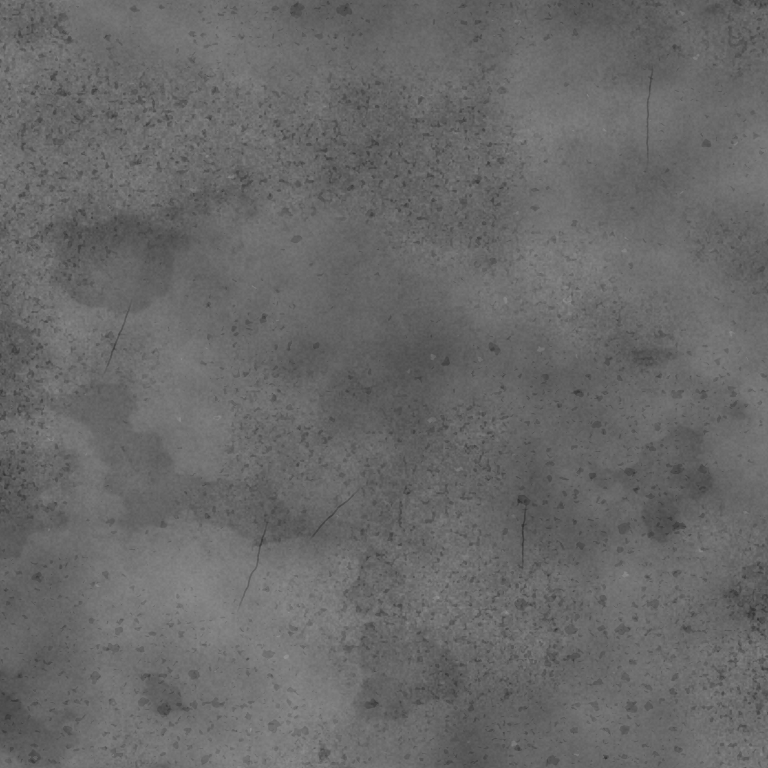
This texture is drawn by a Shadertoy shader. Its source:

```glsl
// Weathered grey concrete: soft cloudy tone, ragged dark stains, clustered
// pits and specks, fine mineral grain and a few hairline cracks.
// Everything is layered from value noise in canvas units.

float hash(vec2 p) {
    vec3 q = fract(vec3(p.xyx) * 0.1031);
    q += dot(q, q.yzx + 33.33);
    return fract((q.x + q.y) * q.z);
}

vec2 hash2(vec2 p) {
    return vec2(hash(p + 17.3), hash(p + 71.9));
}

float noise(vec2 p) {
    vec2 i = floor(p), f = fract(p);
    f = f * f * (3.0 - 2.0 * f);
    return mix(mix(hash(i), hash(i + vec2(1, 0)), f.x),
               mix(hash(i + vec2(0, 1)), hash(i + vec2(1, 1)), f.x), f.y);
}

float fbm(vec2 p) {
    float sum = 0.0, amp = 0.5;
    for (int i = 0; i < 6; i++) {
        sum += amp * noise(p);
        p = mat2(1.6, 1.2, -1.2, 1.6) * p + 11.7;
        amp *= 0.5;
    }
    return sum;
}

// One blot per cell at most; coverage rises with the density field
float blots(vec2 p, float cells, float density) {
    vec2 ragged = vec2(noise(p * 210.0), noise(p * 210.0 + 40.0)) - 0.5;
    vec2 q = (p + ragged * 0.006) * cells;
    vec2 id = floor(q) + cells;
    vec2 d = fract(q) - 0.3 - 0.4 * hash2(id);
    d.y *= 1.0 + 0.6 * hash(id + 5.0);
    float radius = mix(0.07, 0.27, pow(hash(id + 9.0), 2.0));
    float soft = 0.0013 * cells;
    float present = step(hash(id + 3.0), density);
    return present * (1.0 - smoothstep(radius - soft, radius + soft, length(d)));
}

// Thin wandering line that fades towards both ends
float crack(vec2 p, vec2 centre, float angle, float halfLength) {
    vec2 d = p - centre;
    d = vec2(dot(d, vec2(cos(angle), sin(angle))),
             dot(d, vec2(-sin(angle), cos(angle))));
    d.y += 0.014 * (fbm(vec2(d.x * 22.0, angle * 9.0)) - 0.5);
    float ends = 1.0 - smoothstep(0.5, 1.0, abs(d.x) / halfLength);
    return ends * (1.0 - smoothstep(0.0003, 0.0019, abs(d.y)));
}

void mainImage(out vec4 fragColor, in vec2 fragCoord) {
    vec2 p = fragCoord / iResolution.y;

    // Cloudy base, slightly stretched sideways
    float broad = fbm(p * vec2(3.0, 3.8) + 4.2);
    float mottle = fbm(p * 13.0 + 31.0);
    float tone = 0.421 + 0.23 * (broad - 0.5) + 0.13 * (mottle - 0.5);

    // Pale worn haze
    float haze = smoothstep(0.5, 0.78, fbm(p * vec2(3.5, 5.0) + 57.0));
    tone += 0.035 * haze;

    // Dark damp stains with ragged rims
    float stainField = fbm(p * vec2(6.0, 9.0) + 83.0);
    float stain = smoothstep(0.61, 0.66, stainField);
    tone -= 0.045 * stain + 0.02 * smoothstep(0.5, 0.65, stainField);

    // Rough zones gather pits and stronger grain
    float rough = smoothstep(0.42, 0.68, fbm(p * 5.0 + 120.0));
    float pits = smoothstep(0.6, 0.82, noise(p * 165.0) * 0.6 + noise(p * 310.0) * 0.4);
    tone -= 0.075 * pits * (0.2 + rough);
    float flakes = smoothstep(0.64, 0.85, noise(p * 230.0 + 19.0));
    tone += 0.03 * flakes * rough;

    // Clustered blots, from large to tiny
    float cluster = smoothstep(0.4, 0.7, fbm(p * 6.0 + 205.0));
    float cells = 30.0;
    for (int i = 0; i < 3; i++) {
        float density = 0.06 + 0.55 * cluster;
        tone -= 0.065 * blots(p + float(i) * 0.37, cells, density);
        cells *= 1.8;
    }

    // Sparse pale specks
    tone += 0.07 * blots(p + 2.6, 64.0, 0.025);

    // Hairline cracks
    for (int i = 0; i < 5; i++) {
        vec2 seed = vec2(float(i) * 7.0 + 2.0, 13.0);
        float angle = 0.4 + 1.3 * hash(seed + 4.0);
        float halfLength = mix(0.03, 0.08, hash(seed + 8.0));
        tone -= 0.1 * crack(p, 0.1 + 0.8 * hash2(seed), angle, halfLength);
    }

    // Fine mineral grain
    float grain = noise(p * 420.0 + 7.0) + 0.6 * noise(p * 240.0 + 90.0) - 0.8;
    tone += grain * mix(0.035, 0.065, rough);

    fragColor = vec4(vec3(clamp(tone, 0.2, 0.62)), 1.0);
}
```
